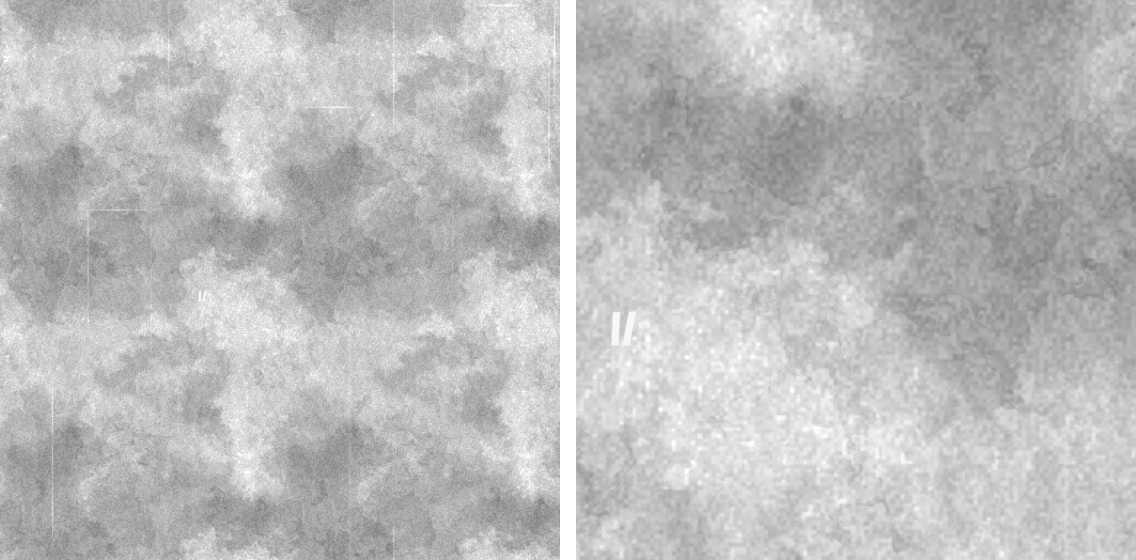
Left, the full canvas; right, a detail of the centre.
This texture is drawn by a WebGL 1 fragment shader. Its source:

```glsl
precision highp float;

uniform vec2 u_resolution;

const float BASE_GREY = 0.768;
const float CLOUD_CONTRAST = 0.56;
const float CLOUD_REPEATS = 2.0;
const float CLOUD_CELLS = 4.0;
const float CLOUD_GAIN = 0.64;
const float WARP = 0.2;
const float STAIN_DEPTH = 0.034;
const float TIDE_DEPTH = 0.055;
const float TIDE_FALLOFF = 24.0;
const float GRAIN = 0.105;
const float SPECKLE = 0.085;
const float STREAK = 0.028;
const float SCRATCH_WIDTH = 0.0011;
const float SCRATCH_LIGHT = 0.17;
const float BAND_LIGHT = 0.085;
const float PANEL_LIGHT = 0.05;
const vec2 CHIP_CENTER = vec2(0.357, 0.471);
const vec2 CHIP_SIZE = vec2(0.0022, 0.010);

float hash(vec2 p) {
  return fract(sin(dot(p, vec2(12.9898, 78.233))) * 43758.5453);
}

// Value noise that wraps after a whole number of cells
float noise(vec2 p, vec2 period, float seed) {
  p = p * period + seed * 0.37;
  vec2 cell = floor(p);
  vec2 f = p - cell;
  f = f * f * f * (f * (f * 6.0 - 15.0) + 10.0);
  vec2 a = mod(cell, period) + seed * 7.31;
  vec2 b = mod(cell + 1.0, period) + seed * 7.31;
  return mix(mix(hash(a), hash(vec2(b.x, a.y)), f.x),
             mix(hash(vec2(a.x, b.y)), hash(b), f.x), f.y);
}

float fbm(vec2 p, float cells, float seed) {
  float sum = 0.0;
  float total = 0.0;
  float weight = 1.0;
  for (int i = 0; i < 6; i++) {
    sum += weight * noise(p, vec2(cells), seed + float(i));
    total += weight;
    weight *= CLOUD_GAIN;
    cells *= 2.0;
  }
  return sum / total;
}

// Dark rim inside a stain, fading towards its middle
float tideMark(float height, float level) {
  float depth = height - level;
  return smoothstep(0.0, 0.012, depth) * exp(-max(depth, 0.0) * TIDE_FALLOFF);
}

vec2 wrappedOffset(vec2 p, vec2 center) {
  return fract(p - center + 0.5) - 0.5;
}

float box(vec2 offset, vec2 halfSize, vec2 soft) {
  vec2 inside = 1.0 - smoothstep(halfSize - soft, halfSize + soft, abs(offset));
  return inside.x * inside.y;
}

// Thin vertical scratches, a few horizontal ones and faint rectangles
float wear(vec2 p, vec2 pixel) {
  float light = 0.0;
  for (int i = 0; i < 14; i++) {
    float id = float(i) + 1.0;
    vec2 center = vec2(hash(vec2(id, 1.7)), hash(vec2(id, 5.3)));
    float size = hash(vec2(id, 9.1));
    float strength = hash(vec2(id, 13.9));
    vec2 offset = wrappedOffset(p, center);
    float worn = 0.4 + 0.6 * noise(p, vec2(32.0), id);

    float reach = mix(0.05, 0.24, size);
    float scratch = box(offset, vec2(SCRATCH_WIDTH, reach), vec2(pixel.x, 0.03));
    light += scratch * worn * SCRATCH_LIGHT * mix(0.2, 1.3, strength * strength);

    float band = box(offset, vec2(0.003 + 0.011 * strength, reach), vec2(0.003, 0.03));
    light += band * (size - 0.45) * BAND_LIGHT;

    if (i < 3) {
      vec2 across = wrappedOffset(p, center.yx);
      float line = box(across, vec2(0.03 + 0.04 * size, SCRATCH_WIDTH), vec2(0.015, pixel.y));
      light += line * worn * SCRATCH_LIGHT;
      float panel = box(across, vec2(0.05, 0.02), vec2(0.004));
      light += panel * (strength - 0.55) * PANEL_LIGHT;
    }
  }
  return light;
}

// A pair of small slanted white flakes
float chips(vec2 p, vec2 pixel) {
  float cover = 0.0;
  for (int i = 0; i < 2; i++) {
    vec2 offset = wrappedOffset(p, CHIP_CENTER + vec2(float(i) * 0.008, 0.0));
    offset.x -= offset.y * (0.05 + 0.15 * float(i));
    cover = max(cover, box(offset, CHIP_SIZE, pixel));
  }
  return cover;
}

void main() {
  vec2 p = gl_FragCoord.xy / u_resolution;
  vec2 pixel = 1.0 / u_resolution;

  // Warped clouds and water stains
  vec2 q = p * CLOUD_REPEATS;
  vec2 bend = vec2(fbm(q, 5.0, 11.0), fbm(q, 5.0, 23.0)) - 0.5;
  float cloud = fbm(q + bend * WARP * 2.0, CLOUD_CELLS, 31.0);
  float stain = fbm(q + bend.yx * WARP, CLOUD_CELLS, 47.0);
  float grey = BASE_GREY + (cloud - 0.5) * CLOUD_CONTRAST;
  grey -= STAIN_DEPTH * smoothstep(0.5, 0.55, stain);
  grey -= TIDE_DEPTH * (tideMark(stain, 0.53) + 0.6 * tideMark(1.0 - cloud, 0.54));

  // Fine grain, pale specks and vertical streaks
  grey += (noise(p, vec2(384.0), 61.0) - 0.5) * GRAIN;
  float specks = smoothstep(0.72, 0.95, noise(p, vec2(256.0), 67.0));
  grey += specks * SPECKLE * smoothstep(0.4, 0.65, cloud);
  grey += (noise(p, vec2(80.0, 3.0), 71.0) - 0.5) * STREAK;

  grey += wear(p, pixel);
  grey = mix(grey, 0.97, chips(p, pixel));
  gl_FragColor = vec4(vec3(clamp(grey, 0.0, 1.0)), 1.0);
}
```
